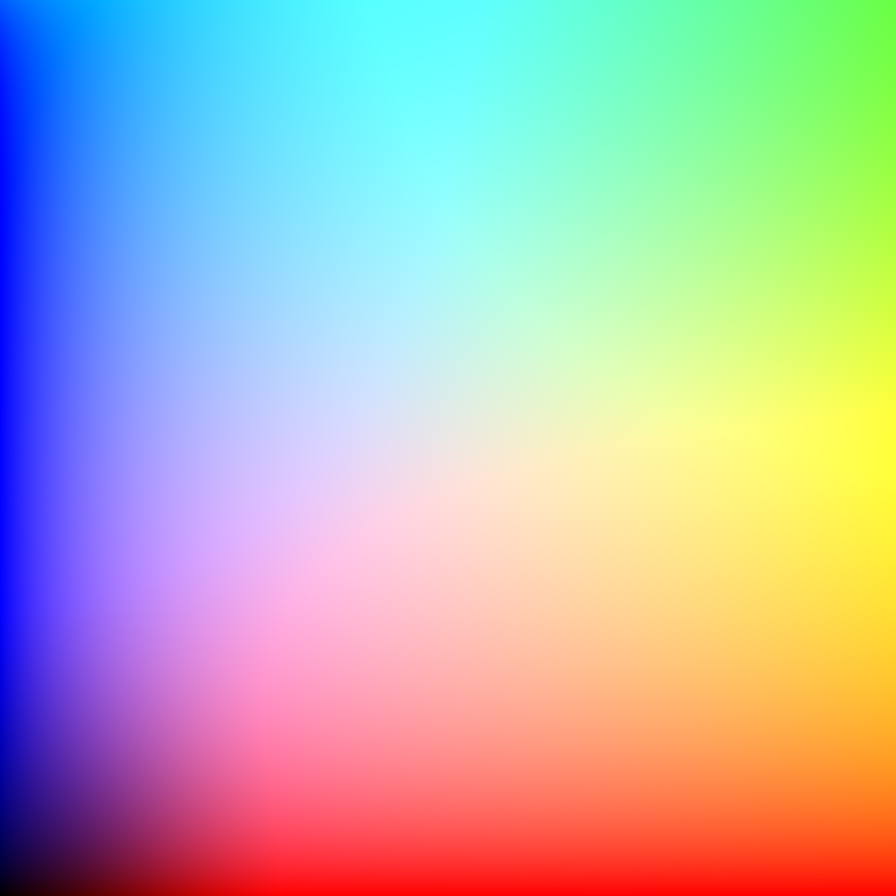
Reproduce this background procedurally as a Shadertoy shader.

```glsl
// Draws a smooth spectral gradient: blue left, cyan top, yellow right, red base.

const float SIDE_SOFTNESS = 0.15;
const float BASE_SOFTNESS = 0.20;

// Rises quickly from zero at an edge, then levels off; equals 1 at mid canvas.
float edgeRise(float d, float softness) {
    return d / (d + softness) * (0.5 + softness) / 0.5;
}

// Round falloff around a point.
float glow(vec2 p, vec2 center, float sharpness) {
    vec2 d = p - center;
    return exp(-sharpness * dot(d, d));
}

float redLight(vec2 p, float fromLeft) {
    float fade = 1.2 - 0.86 * smoothstep(0.15, 1.1, p.y);
    float cornerLoss = 0.25 * exp(-20.0 * p.x * p.x) * pow(p.y, 6.0);
    return fromLeft * fade - cornerLoss;
}

float greenLight(vec2 p, float fromLeft, float fromBase) {
    float cornerGain = 0.35 * exp(-12.0 * p.x) * pow(p.y, 16.0);
    return fromLeft * fromBase * 0.9 + cornerGain;
}

float blueLight(vec2 p, float fromBase) {
    float fade = 1.3 - 0.2 * p.x - 0.85 * p.x * p.x;
    return fromBase * fade * 0.9;
}

void mainImage(out vec4 fragColor, in vec2 fragCoord) {
    vec2 uv = fragCoord / iResolution.xy;
    float fromLeft = edgeRise(uv.x, SIDE_SOFTNESS);
    float fromBase = edgeRise(uv.y, BASE_SOFTNESS);

    // Each channel saturates separately, which forms the bright ridges.
    vec3 color = vec3(
        redLight(uv, fromLeft),
        greenLight(uv, fromLeft, fromBase),
        blueLight(uv, fromBase));

    // The lower left corner sinks into shadow.
    float shadow = glow(uv, vec2(0.0), 25.0);
    color *= 1.0 - shadow * vec3(0.6, 0.6, 0.1);

    fragColor = vec4(clamp(color, 0.0, 1.0), 1.0);
}
```
